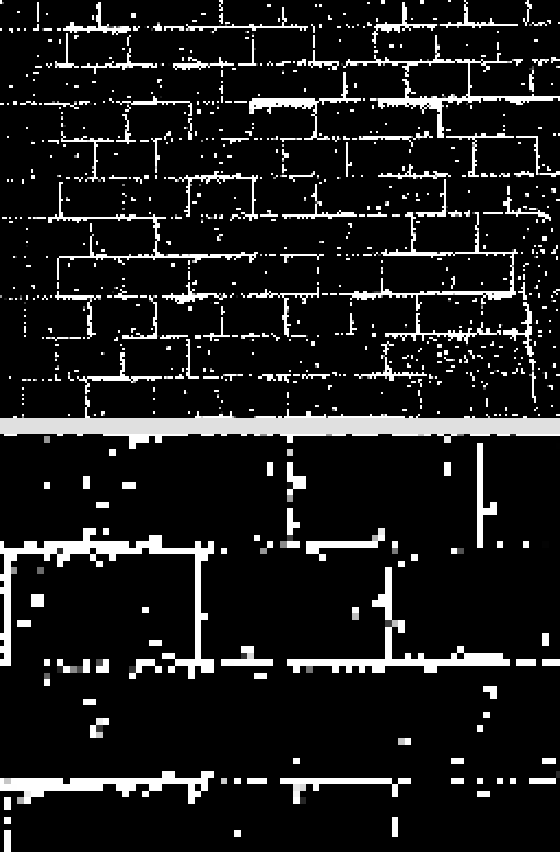
Top, the full canvas; bottom, a detail of the centre.
Reproduce this texture procedurally as a WebGL 1 fragment shader.

```glsl
precision highp float;
// Stencil-like brick wall: eleven running-bond courses in black, with worn white joints.
// Each joint is a distance band on a coarse grain grid, eroded by cellular noise and varied
// by per-brick hashes; frost hangs under some beds, specks and a streak gather at the right.

uniform vec2 u_resolution;

float hash(vec2 p) {
  return fract(sin(dot(p, vec2(127.1, 311.7))) * 43758.55);
}

// Distance to the nearest jittered cell point.
float cellular(vec2 p) {
  vec2 cell = floor(p);
  float nearest = 2.0;
  for (int j = -1; j <= 1; j++) {
    for (int i = -1; i <= 1; i++) {
      vec2 c = cell + vec2(float(i), float(j));
      vec2 point = c + vec2(hash(c), hash(c + 57.3));
      nearest = min(nearest, distance(p, point));
    }
  }
  return nearest;
}

// Uneven weathering in layered sines, about -1 to 1.
float weathering(vec2 p) {
  return 0.4 * sin(37.0 * p.x + 2.0 * sin(29.0 * p.y))
       + 0.35 * sin(83.0 * p.x - 61.0 * p.y + 2.0 * sin(47.0 * p.x))
       + 0.35 * sin(211.0 * p.x + 173.0 * p.y + 2.0 * sin(97.0 * p.x - 131.0 * p.y));
}

float brickLength(float row) {
  return 0.1094 + 0.0009 * row;
}

// Brick coordinate along a course; odd courses shift by half a brick.
float alongCourse(float x, float row) {
  return (x - 0.3945) / brickLength(row) + 0.5 * mod(row, 2.0);
}

void main() {
  // Unit is the canvas width, y runs downward, in 256 grains across.
  vec2 uv = gl_FragCoord.xy / u_resolution;
  vec2 p = vec2(uv.x, (1.0 - uv.y) * 0.7461);
  p = (floor(p * 256.0) + 0.5) / 256.0;
  float grain = cellular(p * 190.0);
  float slow = weathering(p);

  // Courses tilt slightly and grow taller toward the bottom.
  float y = p.y + 0.0105 * (p.x - 0.5) + 0.0006 * sin(p.x * 45.0 + p.y * 30.0);
  float v = (sqrt(0.004238 + 0.001876 * (y - 0.0482)) - 0.0651) / 0.000938;
  float row = floor(v) + 1.0;
  float bed = floor(v + 0.5);
  float belowBed = (v - bed) * (0.0651 + 0.00094 * v);

  // Joints die out at the left and at the lower right.
  float fade = 1.2 * (1.0 - smoothstep(0.02, 0.15, p.x))
             + 1.6 * smoothstep(0.92, 0.96, p.x) * smoothstep(0.3, 0.45, p.y)
             + 1.1 * smoothstep(0.74, 0.8, p.x) * smoothstep(0.58, 0.66, p.y);

  // Bed joints, with a strength for each brick beneath.
  float u = alongCourse(p.x, bed + 1.0);
  vec2 brick = vec2(floor(u), bed + 1.0);
  float bedWear = min(1.9 * hash(brick + 3.7) - 0.9 + 0.6 * slow, 0.6) - fade;
  float ink = 0.0037 + 0.0021 * bedWear - 0.0042 * grain - abs(belowBed);

  // Head joints, fuller toward the foot of the brick.
  float headU = alongCourse(p.x, row);
  float head = floor(headU + 0.5);
  float heavyHead = step(abs(row - 3.0), 0.5) * step(abs(abs(head - 2.5) - 1.5), 0.5);
  float headShift = 0.004 * (hash(vec2(head, row) + 8.1) - 0.5);
  float dx = (headU - head) * brickLength(row) + headShift + 0.0006 * sin(p.y * 190.0);
  float headWear = min(2.1 * hash(vec2(head, row) + 21.4) - 0.9 + 0.6 * slow, 0.6)
                 - 0.6 * (1.0 - fract(v)) - fade + 0.9 * heavyHead;
  ink = max(ink, 0.0037 + 0.0022 * headWear - 0.0042 * grain - abs(dx));

  // Frost hanging under the bed joints; two bricks of the fourth course carry most.
  float heavyBrick = step(abs(brick.y - 3.0), 0.5) * step(abs(abs(brick.x - 2.0) - 1.0), 0.5);
  float profile = 0.6 + 0.3 * sin(6.283 * (fract(u) + hash(brick + 5.2))) + 0.25 * slow;
  float depth = 0.018 * smoothstep(0.6, 1.0, hash(brick + 11.9)) * profile * (1.0 - 0.6 * min(fade, 1.6));
  depth = max(depth, heavyBrick * (0.019 + 0.004 * slow));
  ink = max(ink, min(depth - belowBed - 0.016 * grain, belowBed + 0.003));

  // Ragged slanting streak at the lower right.
  float streak = abs(p.x - 0.932 - 0.083 * (p.y - 0.45) - 0.002 * sin(p.y * 70.0));
  float streakWidth = 0.0052 + 0.0035 * slow - 0.006 * grain;
  ink = max(ink, streakWidth - streak - 0.02 * (1.0 - smoothstep(0.43, 0.48, p.y)));

  // Specks, denser near joints and in two clusters.
  vec2 q = p * 128.0;
  vec2 cell = floor(q);
  vec2 center = cell + 0.2 + 0.6 * vec2(hash(cell + 31.0), hash(cell + 43.0));
  vec2 low = (p - vec2(0.79, 0.63)) / vec2(0.09, 0.04);
  vec2 high = (p - vec2(0.74, 0.35)) / vec2(0.06, 0.03);
  float density = 0.012 + 0.03 * max(slow, 0.0) + 0.32 * exp(-dot(low, low))
                + 0.2 * exp(-dot(high, high)) + 0.16 * exp(-abs(belowBed) * 130.0)
                + 0.1 * exp(-abs(dx) * 130.0)
                + 0.1 * smoothstep(0.91, 0.95, p.x) * smoothstep(0.3, 0.4, p.y);
  density *= 0.3 + 0.7 * smoothstep(0.0, 0.15, p.x);
  float radius = 0.0022 + 0.0018 * hash(cell + 71.0);
  float speck = radius - length(q - center) / 128.0;
  ink = max(ink, mix(-1.0, speck, step(hash(cell + 91.0), density)));

  gl_FragColor = vec4(vec3(smoothstep(-0.0001, 0.0001, ink)), 1.0);
}
```
